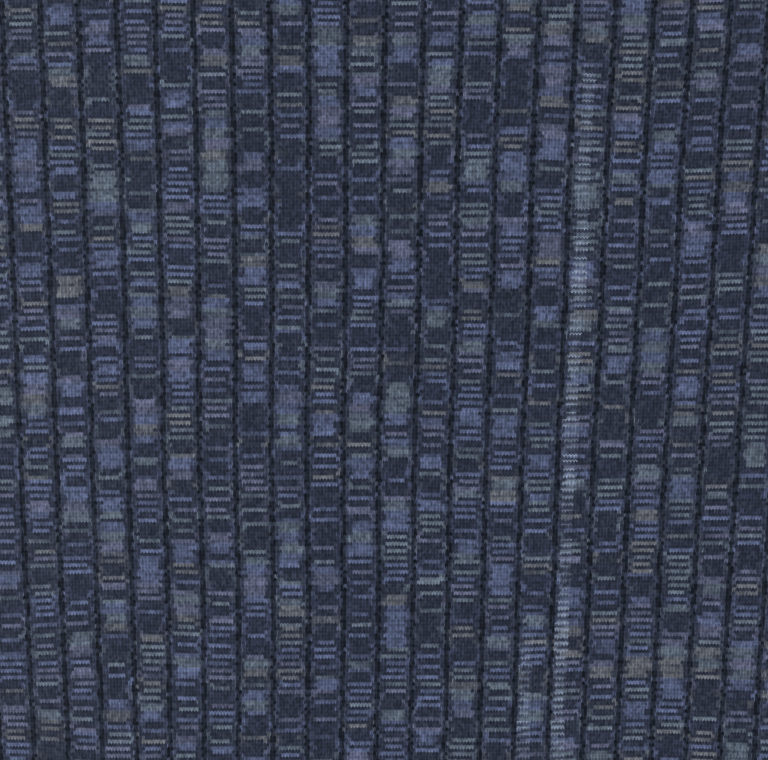
Reproduce this texture procedurally as a Shadertoy shader.

```glsl
// Marled rib-knit cloth: dark grooves part narrow ribs that converge downward.
// Each rib is filled course by course with dark, striped or solid yarn runs
// chosen by hashes; pale dropped-stitch ladders run down two of the ribs.

const float RIBS_TOP = 20.0;       // ribs across at the top edge
const float RIBS_BOTTOM = 22.4;    // ribs across at the bottom edge
const float PIVOT_X = 0.401;       // the groove that stays upright
const float COURSES = 216.0;       // knitted rows down the cloth
const float WALES = 11.0;          // stitches across one rib
const float RUN_LENGTH = 4.6;      // mean courses in one yarn run
const float LONE_LINE = 7.0;       // courses between lone lines in dark runs
const float PANEL_HALF = 0.31;     // half width of the patterned panel
const float GROOVE_START = 0.44;   // distance from rib centre to groove
const float DARK_SHARE = 0.32;     // share of dark runs
const float STRIPE_SHARE = 0.46;   // share of striped runs
const float FLECK = 0.42;          // stitch-to-stitch change of yarn
const float FUZZ = 0.30;           // fine fibre grain
const float TAU = 6.2831853;

const vec3 NAVY = vec3(0.163, 0.182, 0.237);
const vec3 GROOVE = vec3(0.120, 0.138, 0.176);
const vec3 BLUE = vec3(0.325, 0.362, 0.475);
const vec3 GREY = vec3(0.350, 0.392, 0.445);
const vec3 MAUVE = vec3(0.350, 0.364, 0.455);
const vec3 KHAKI = vec3(0.375, 0.388, 0.415);
const vec3 LADDER = vec3(0.480, 0.530, 0.610);

float hash(vec2 p) {
    vec3 q = fract(p.xyx * 0.1031);
    q += dot(q, q.yzx + 33.33);
    return fract((q.x + q.y) * q.z);
}

float noise(vec2 p) {
    vec2 i = floor(p), f = fract(p);
    f = f * f * (3.0 - 2.0 * f);
    return mix(mix(hash(i), hash(i + vec2(1, 0)), f.x),
               mix(hash(i + vec2(0, 1)), hash(i + vec2(1, 1)), f.x), f.y);
}

// Light-yarn amount of one course: 0 dark, 1 light.
float yarnAmount(float rib, float course) {
    float s = course / RUN_LENGTH + hash(vec2(rib + 60.0, 5.0));
    float run = floor(s);
    run -= step(fract(s), 0.7 * hash(vec2(run, rib + 71.0)));
    float band = noise(vec2(rib * 0.2 + 30.0, course * 0.09)) - 0.5;
    float kind = hash(vec2(rib + 113.0, run + 29.0)) + 0.22 * band;
    float period = hash(vec2(run + 7.0, rib + 91.0)) < 0.6 ? 2.0 : 3.0;
    float stripe = step(mod(course, period), 0.5);
    float strength = 0.72 + 0.45 * hash(vec2(course, rib + 117.0));
    float shift = floor(LONE_LINE * hash(vec2(rib + 80.0, run)));
    if (kind < DARK_SHARE) return 0.8 * strength * step(mod(course + shift, LONE_LINE), 0.5);
    return strength * (kind < DARK_SHARE + STRIPE_SHARE ? stripe : 0.82);
}

// Tint of the light yarn, changing every few courses.
vec3 yarnTint(float rib, float course) {
    vec2 key = vec2(rib + 53.0, floor(course / 3.0) + 11.0);
    float pick = hash(key);
    vec3 tint = pick < 0.40 ? BLUE : pick < 0.70 ? GREY : pick < 0.89 ? MAUVE : KHAKI;
    return tint * (0.95 + 0.12 * hash(key + 37.0));
}

// One course across a rib: panel, ragged reversed margins, then groove.
vec3 courseColor(float rib, float across, float course, float soft) {
    float side = across - 0.5;
    float edge = abs(side);
    float sideKey = rib * 2.0 + step(0.0, side) + 150.0;
    float jag = hash(vec2(course + 3.0, sideKey)) - 0.5;
    float amount = yarnAmount(rib, course);
    float wear = noise(vec2(course * 0.4, sideKey * 7.0));
    float fleck = hash(vec2(course + 9.0, floor(across * WALES) + sideKey * 13.0));
    float margin = (1.0 - 0.6 * amount) * (0.15 + 0.55 * wear) * (0.2 + 1.4 * fleck);
    float inPanel = 1.0 - smoothstep(-soft, soft, edge - PANEL_HALF - 0.20 * jag);
    amount = clamp(amount + FLECK * (fleck - 0.45), 0.0, 1.1);
    vec3 color = mix(NAVY, yarnTint(rib, course), mix(margin, amount, inPanel));
    float inGroove = smoothstep(-soft, soft, edge - GROOVE_START - 0.08 * jag);
    return mix(color, GROOVE * (1.0 + 0.7 * jag), inGroove * 0.88);
}

// Pale broken rungs where stitches have dropped, below a given height.
float ladderMask(float rib, float across, float y, float course) {
    float first = step(abs(rib - 7.0), 0.5) * (1.0 - smoothstep(0.88, 0.93, y));
    float second = step(abs(rib - 6.0), 0.5) * (1.0 - smoothstep(0.12, 0.18, y)) * 0.7;
    float centre = mix(0.27, 0.40, y) + 0.06 * (noise(vec2(y * 18.0, 3.0)) - 0.5);
    float reach = 0.14 + 0.10 * hash(vec2(floor(course * 0.5), 331.0));
    float width = 1.0 - smoothstep(reach - 0.06, reach + 0.03, abs(across - centre));
    float rung = 0.15 + 0.85 * hash(vec2(floor(course * 0.5), 307.0));
    rung *= 0.5 + 0.5 * cos(TAU * course * 0.5);
    rung += 0.15 * hash(vec2(floor(course), floor(across * WALES) + 350.0));
    return max(first, second) * width * rung * (0.5 + 0.9 * noise(vec2(y * 22.0, 8.0)));
}

void mainImage(out vec4 fragColor, in vec2 fragCoord) {
    vec2 uv = fragCoord / iResolution.xy;

    // Rib and course coordinates, with a slight bend and faint scallops
    float bend = 0.06 * (noise(vec2(uv.x * 3.0, uv.y * 5.0)) - 0.5);
    float ribPos = (uv.x - PIVOT_X) * mix(RIBS_BOTTOM, RIBS_TOP, uv.y) + bend;
    float rib = floor(ribPos);
    float across = fract(ribPos);
    float soft = max(0.03, 0.7 * fwidth(ribPos));
    float wale = cos(TAU * across * WALES);
    float row = uv.y * COURSES + 0.12 * wale + 1.5 * noise(uv * 6.0);

    // Blend neighbouring courses for soft yarn edges
    float course = floor(row - 0.5);
    vec3 color = mix(courseColor(rib, across, course, soft),
                     courseColor(rib, across, course + 1.0, soft),
                     smoothstep(0.18, 0.82, fract(row - 0.5)));
    color = mix(color, LADDER, clamp(ladderMask(rib, across, uv.y, row), 0.0, 0.85));

    // Stitch relief and fibre fuzz, a little paler toward the left
    float relief = 1.0 + 0.07 * wale + 0.04 * cos(TAU * row);
    float fuzz = noise(vec2(ribPos * WALES, row) * 1.3 + 400.0) - 0.5;
    color *= relief * (1.02 + FUZZ * fuzz);
    color += 0.014 * (1.0 - smoothstep(0.0, 0.5, uv.x));
    fragColor = vec4(color, 1.0);
}
```
